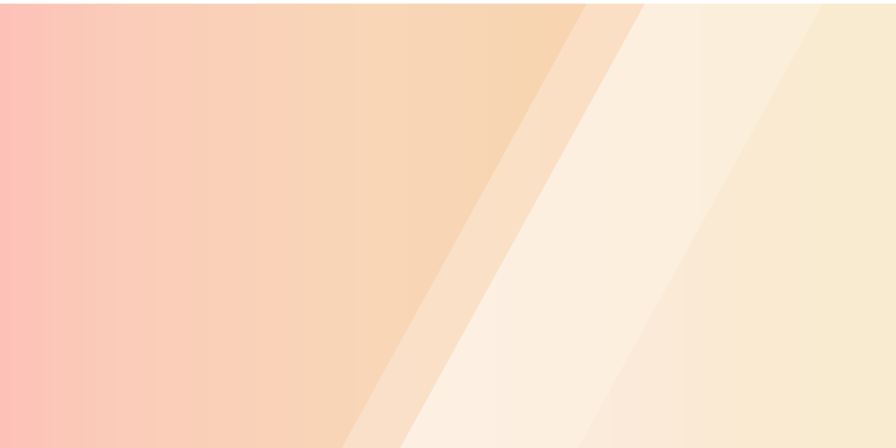
Give the GLSL for this background, as a Shadertoy shader.

```glsl
// Soft pastel backdrop: a pink-to-peach horizontal gradient crossed by
// parallel slanted panels in pale peach, ivory and cream, under a thin white
// strip. Each panel is a half-plane blended over the previous one.

const float SLANT = 0.551;       // horizontal run per unit of height
const float STRIP_BASE = 0.992;  // height where the white strip begins

// Horizontal three-stop gradient with its middle stop at position mid.
vec3 gradient3(vec3 first, vec3 middle, vec3 last, float start, float mid, float end, float x) {
    vec3 lower = mix(first, middle, smoothstep(0.0, 1.0, 0.5 * clamp((x - start) / (mid - start), 0.0, 1.0)) * 2.0);
    lower = mix(first, middle, clamp((x - start) / (mid - start), 0.0, 1.0));
    return mix(lower, last, clamp((x - mid) / (end - mid), 0.0, 1.0));
}

// Coverage of the area to the right of a slanted edge starting at footX.
float rightOfEdge(vec2 p, float footX, float pixel) {
    float dist = (p.x - footX - SLANT * p.y) / length(vec2(1.0, SLANT));
    return smoothstep(-0.7 * pixel, 0.7 * pixel, dist);
}

// Pink on the left, warming to peach.
vec3 peachGradient(float x) {
    vec3 pink = vec3(0.992, 0.755, 0.722);
    vec3 salmon = vec3(0.982, 0.800, 0.724);
    vec3 apricot = vec3(0.975, 0.838, 0.718);
    vec3 peach = vec3(0.973, 0.835, 0.690);
    vec3 warm = gradient3(pink, salmon, apricot, 0.0, 0.27, 0.80, x);
    return mix(warm, peach, clamp((x - 0.80) / 0.45, 0.0, 1.0));
}

void mainImage(out vec4 fragColor, in vec2 fragCoord) {
    float pixel = 1.0 / iResolution.y;
    vec2 p = fragCoord * pixel;

    // Base gradient and its lightened slanted band
    vec3 color = peachGradient(p.x);
    color = mix(color, vec3(1.0), 0.25 * rightOfEdge(p, 0.763, pixel));

    // Ivory panel
    vec3 ivory = mix(vec3(0.992, 0.937, 0.890), vec3(0.984, 0.937, 0.855),
                     clamp((p.x - 0.90) / 0.92, 0.0, 1.0));
    color = mix(color, ivory, rightOfEdge(p, 0.893, pixel));

    // Cream panel
    vec3 cream = gradient3(vec3(0.986, 0.920, 0.862), vec3(0.980, 0.918, 0.825),
                           vec3(0.976, 0.922, 0.810), 1.29, 1.65, 2.0, p.x);
    color = mix(color, cream, rightOfEdge(p, 1.290, pixel));

    // White strip along the top
    float strip = smoothstep(-0.5 * pixel, 0.5 * pixel, p.y - STRIP_BASE);
    color = mix(color, vec3(1.0), strip);

    fragColor = vec4(color, 1.0);
}
```
